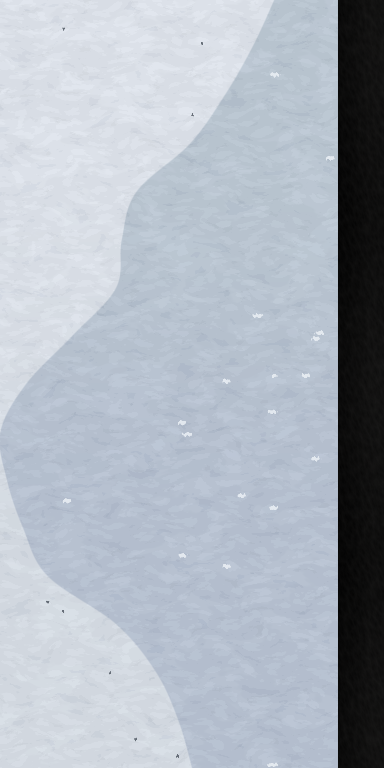
A Shadertoy shader for this background:

```glsl
vec2 hash2(vec2 p) {
    vec3 q = fract(p.xyx * vec3(0.1031, 0.103, 0.0973));
    q += dot(q, q.yzx + 33.33);
    return fract((q.xx + q.yz) * q.zy);
}

// Distance to the nearest scattered cell centre
float cellular(vec2 p) {
    vec2 cell = floor(p), f = fract(p);
    float nearest = 2.0;
    for (int y = -1; y <= 1; y++)
    for (int x = -1; x <= 1; x++) {
        vec2 o = vec2(x, y);
        vec2 r = o + hash2(cell + o + 70.0) - f;
        nearest = min(nearest, dot(r, r));
    }
    return sqrt(nearest);
}

float layeredCells(vec2 p) {
    float sum = 0.0, weight = 0.5;
    for (int i = 0; i < 4; i++) {
        sum += weight * cellular(p);
        p = mat2(1.75, 0.45, -0.45, 1.75) * p + 17.3;
        weight *= 0.55;
    }
    return sum;
}

// Horizontal place of the wavy border, a spline from bottom to top
float borderX(float y) {
    float knots[19] = float[19](0.529, 0.500, 0.464, 0.406, 0.302, 0.124, 0.060,
        0.018, 0.001, 0.068, 0.188, 0.302, 0.317, 0.355, 0.494, 0.584, 0.656, 0.714, 0.766);
    float s = clamp(y, 0.0, 0.9999) * 16.0;
    int i = int(s);
    float t = fract(s);
    float a = knots[i], b = knots[i + 1], c = knots[i + 2], d = knots[i + 3];
    return b + 0.5 * t * (c - a + t * (2.0 * a - 5.0 * b + 4.0 * c - d
        + t * (3.0 * (b - c) + d - a)));
}

// Small ragged chips in randomly chosen cells
float chips(vec2 p, float chance, float size) {
    vec2 cell = floor(p);
    vec2 r = fract(p) - 0.3 - 0.4 * hash2(cell + 9.0);
    r.y += 0.1 * sin(r.x * 19.0 + cell.y);
    float d = length(r) + 0.07 * sin(r.x * 27.0 + r.y * 35.0 + cell.x);
    float present = step(hash2(cell + 41.0).x, chance);
    return present * (1.0 - smoothstep(size - 0.06, size + 0.06, d));
}

// Pale paper with flat, ragged mottling
vec3 paper(vec2 p, float blue) {
    vec3 pale = mix(vec3(0.825, 0.85, 0.88), vec3(0.855, 0.875, 0.905), smoothstep(0.4, 1.6, p.y));
    vec3 slate = mix(vec3(0.71, 0.75, 0.81), vec3(0.725, 0.77, 0.815), smoothstep(0.7, 1.5, p.y));
    vec3 col = mix(pale, slate, blue);

    vec2 warp = 0.008 * sin(p.yx * vec2(47.0, 31.0) + 2.0 * sin(p * 19.0));
    vec2 q = (p + warp) * vec2(15.0, 34.0);
    float broad = layeredCells(q * 0.4 + 5.0);
    float fine = layeredCells(q);
    col += 0.014 * (smoothstep(0.46, 0.52, broad) - 0.5);
    col -= 0.024 * smoothstep(0.60, 0.64, fine) * vec3(1.1, 1.0, 0.75);
    col += 0.02 * (1.0 - smoothstep(0.34, 0.38, fine));
    col -= 0.018 * smoothstep(0.62, 0.66, layeredCells(q * 1.5 + 31.0));

    // White chips gather at the right; dark specks on the pale side
    vec2 away = (p - vec2(0.78, 1.03)) / vec2(0.2, 0.28);
    float chance = 0.004 + 0.045 * exp(-dot(away, away));
    col = mix(col, vec3(0.92, 0.94, 0.96), 0.85 * chips(p * vec2(26.0, 64.0), chance, 0.32));
    float speck = chips(p * 75.0 + 3.0, 0.0012, 0.25) * (1.0 - blue);
    return mix(col, vec3(0.4, 0.43, 0.47), speck);
}

// Black strip with slanted grain
vec3 darkStrip(vec2 p) {
    vec2 q = vec2(p.x + 0.35 * p.y, p.y - 0.3 * p.x);
    float grain = layeredCells(q * vec2(75.0, 32.0)) - 0.5;
    float tone = 0.038 + 0.03 * smoothstep(0.88, 0.98, p.x) + 0.06 * grain;
    tone += 0.008 * sin(p.y * 7.0 + 1.0);
    return max(tone, 0.012) * vec3(1.02, 1.0, 0.98);
}

void mainImage(out vec4 fragColor, in vec2 fragCoord) {
    vec2 uv = fragCoord / iResolution.xy;
    vec2 p = vec2(uv.x, uv.y * 2.0);
    float pixel = 1.0 / iResolution.x;

    float side = uv.x - borderX(uv.y);
    float soft = 0.7 * fwidth(side);
    vec3 col = paper(p, smoothstep(-soft, soft, side));
    float strip = smoothstep(-0.5 * pixel, 0.5 * pixel, uv.x - 0.88);
    fragColor = vec4(mix(col, darkStrip(p), strip), 1.0);
}
```
